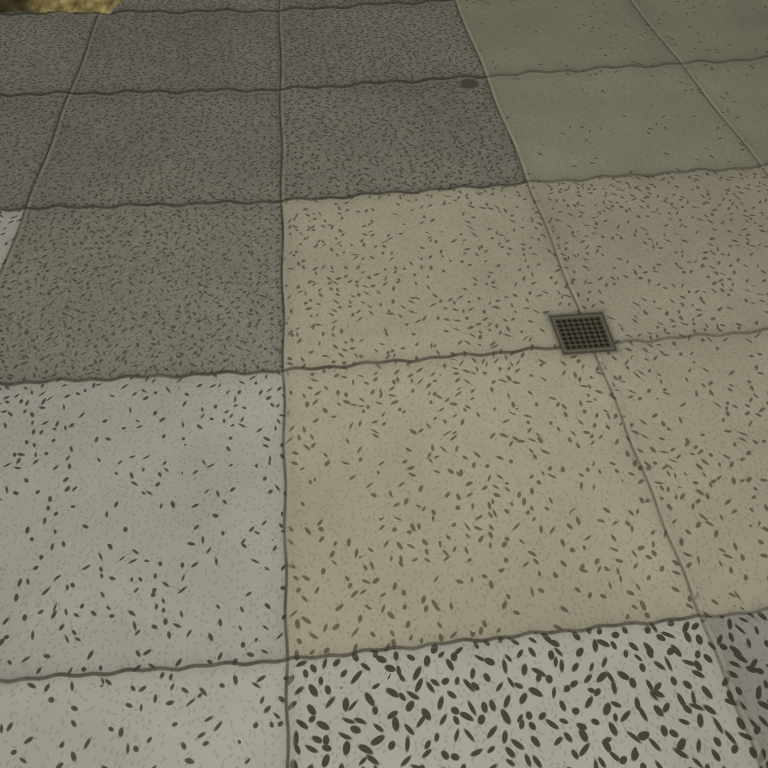
Reproduce this texture procedurally as a Shadertoy shader.

```glsl
const float HORIZON = 0.588;      // height of the vanishing line above the canvas
const float TILE_WIDTH = 0.388;   // tile width per unit of depth
const float ROW_STEP = 0.243;     // change of inverse depth per row
const float FIRST_ROW = 0.691;    // inverse depth of the lowest full joint
const float PITS_PER_TILE = 29.0;
const float JOINT_WIDTH = 0.0024;
const vec3 GREY = vec3(0.585, 0.578, 0.53);
const vec3 BEIGE = vec3(0.55, 0.527, 0.45);
const vec3 OLIVE = vec3(0.485, 0.47, 0.397);
const vec3 DARK = vec3(0.455, 0.442, 0.395);
const vec3 PIT = vec3(0.22, 0.21, 0.17);
const vec3 JOINT = vec3(0.23, 0.22, 0.18);
const vec3 GROUT = vec3(0.61, 0.59, 0.51);
const vec3 SOIL = vec3(0.52, 0.46, 0.29);
const vec2 COVER_POS = vec2(0.759, 0.434);
const vec2 COVER_SIZE = vec2(0.036, 0.026);

vec3 hash3(vec2 p) {
    vec3 q = fract(p.xyx * vec3(0.1031, 0.1030, 0.0973));
    q += dot(q, q.yxz + 33.33);
    return fract((q.xxy + q.yzz) * q.zyx);
}

// Layered, rotated sines in about -1..1
float waves(vec2 p) {
    float sum = 0.0, amp = 0.5;
    for (int i = 0; i < 5; i++) {
        sum += amp * sin(p.x + 1.7 * sin(p.y * 0.8)) * cos(p.y + sin(p.x * 0.7));
        p = mat2(1.3, 1.2, -1.2, 1.3) * p + 2.1;
        amp *= 0.62;
    }
    return sum;
}

// Coverage of randomly turned oval flecks, one candidate per cell
float flecks(vec2 p, float density, float size, float soft) {
    vec2 cell = floor(p);
    float cover = 0.0;
    for (int y = -1; y <= 1; y++)
    for (int x = -1; x <= 1; x++) {
        vec2 c = cell + vec2(x, y);
        vec3 h = hash3(c + 71.0), k = hash3(c + 193.0);
        vec2 q = p - c - 0.1 - 0.8 * h.xy;
        float a = 1.57 + 2.2 * (h.z - 0.5);
        q = mat2(cos(a), -sin(a), sin(a), cos(a)) * q;
        vec2 r = size * vec2(0.22 + 0.2 * k.x, 0.1 + 0.09 * k.y);
        float dist = (length(q / r) - 1.0) * r.y;
        cover = max(cover, step(k.z, density) * (1.0 - smoothstep(-soft, soft, dist)));
    }
    return cover;
}

float line(float dist, float width, float px) {
    return 1.0 - smoothstep(width - px, width + px, abs(dist));
}

void mainImage(out vec4 fragColor, in vec2 fragCoord) {
    vec2 p = fragCoord / iResolution.xy;
    p.y = 1.0 - p.y;                          // measured down from the top
    float px = 1.0 / iResolution.y;

    // Project the canvas onto the paving, with slightly bent rows
    float depth = p.y + HORIZON, width = TILE_WIDTH * depth;
    float side = p.x - 0.365 - 0.012 * p.y;
    float tilt = side > 0.0 ? 0.06 + 0.055 * p.y : 0.01 + 0.07 * p.y;
    float rowDepth = depth + side * tilt;
    vec2 tile = vec2(side / width, (1.0 / rowDepth - FIRST_ROW) / ROW_STEP);
    vec2 scale = vec2(width, ROW_STEP * rowDepth * rowDepth);
    tile += 0.0012 * vec2(sin(p.y * 57.0), sin(p.x * 61.0) + sin(p.x * 143.0)) / scale;
    vec2 id = floor(tile), joint = floor(tile + 0.5);
    vec2 dist = (tile - joint) * scale;
    float edge = min(abs(dist.x), abs(dist.y));

    // Kind of slab: colour, pit density, pit size, pit contrast
    bool dark = (id.y > 1.5 && id.x < 0.5) || (id.y == 1.0 && id.x == -1.0);
    bool coarse = id.y < 0.0 && id.x >= 0.0;
    bool smoothSlab = id.y > 1.5 && !dark;
    bool beige = id.x >= 0.0 && id.y >= 0.0;
    vec3 col = dark ? DARK : smoothSlab ? OLIVE : beige ? BEIGE : GREY;
    float density = dark ? 0.8 : coarse ? 0.95 : smoothSlab ? 0.08 : beige ? 0.45 : 0.42;
    float size = coarse ? 1.25 : beige ? 0.95 : 0.85;
    float contrast = dark ? 0.62 : coarse ? 0.88 : beige ? 0.58 : 0.8;
    if (coarse && id.x > 0.5) col *= 0.85;

    // Wear, stains and tone per slab
    float wear = waves(tile * 6.0 + id * 3.7), stain = waves(tile * 2.3 + 8.0);
    density += (beige ? 0.42 : 0.2) * wear + 0.25 * exp(-edge * 35.0);
    if (smoothSlab) density *= 0.3;
    col *= 1.0 + 0.05 * stain + 0.035 * wear + 0.06 * (hash3(id + 20.0).x - 0.5);

    // Pits, fine grain and pale chips
    float soft = clamp(0.35 * PITS_PER_TILE * px * (1.0 / scale.x + 1.0 / scale.y), 0.05, 0.5);
    vec2 grid = tile * PITS_PER_TILE;
    float grain = flecks(grid * 2.1 + 40.0, 0.65, 1.0, min(2.1 * soft, 0.6));
    float chips = flecks(grid * 1.4 + 300.0, dark ? 0.25 : 0.1, 0.75, soft * 1.4);
    col *= 1.03 - (dark ? 0.24 : 0.1) * grain;
    col = mix(col, GROUT, 0.32 * chips);
    col = mix(col, PIT, contrast * flecks(grid, density, size, soft));

    // Joints: dark to the left, pale grout to the right
    float w = JOINT_WIDTH * (0.35 + 0.65 * depth);
    float broken = 0.75 + 0.25 * waves(p * 45.0);
    bool pale = joint.x > 0.5;
    float faint = id.x > 0.5 ? 0.45 : 0.85;
    col *= 1.0 - 0.13 * exp(-edge / (w * 2.5));
    col = mix(col, GROUT, (pale ? 0.7 : 0.45) * broken * line(dist.x - w * 0.9, w, px));
    col = mix(col, JOINT, (pale ? 0.5 : 0.85) * broken * line(dist.x + w * 0.7, w * 0.65, px));
    col = mix(col, GROUT, 0.25 * broken * line(dist.y + w * 1.5, w * 0.6, px));
    col = mix(col, JOINT, faint * broken * line(dist.y, w * 0.8, px));

    // Light falls off toward the far edge and the sides
    col *= mix(0.83, 1.0, smoothstep(0.0, 0.55, p.y));
    col *= 1.03 - 0.22 * pow(abs(p.x - 0.48), 2.0);

    // Slotted drain cover
    vec2 q = p - COVER_POS;
    q = vec2(q.x - 0.38 * q.y, q.y + 0.07 * q.x);
    vec2 box = abs(q) - COVER_SIZE;
    float cover = max(box.x, box.y);
    vec2 slot = sin(vec2(q.x + q.y * 1.3, q.x - q.y * 1.3) * 420.0);
    float lattice = smoothstep(-0.3, 0.5, slot.x * slot.y) * (1.0 - smoothstep(-0.007, -0.005, cover));
    vec3 metal = mix(vec3(0.27, 0.26, 0.21), vec3(0.14, 0.135, 0.11), lattice);
    metal += 0.1 * line(cover + 0.004, 0.001, px);
    col *= 1.0 - 0.3 * exp(-max(cover, 0.0) * 260.0);
    col = mix(col, metal, 1.0 - smoothstep(-px, px, cover));

    // Small round cap and the strip of soil in the far corner
    float cap = length((p - vec2(0.611, 0.109)) / vec2(1.0, 0.55)) - 0.012;
    col = mix(col, JOINT, 0.75 * (1.0 - smoothstep(-2.0 * px, 2.0 * px, cap)));
    float soil = max(p.y - 0.016, p.x - 0.16 + p.y) + 0.003 * waves(p * 90.0);
    vec3 earth = SOIL * (0.9 + 0.35 * waves(p * 160.0)) * mix(0.45, 1.0, smoothstep(0.02, 0.07, p.x));
    col = mix(col, earth, 1.0 - smoothstep(-px, px, soil));

    fragColor = vec4(clamp(col, 0.0, 1.0), 1.0);
}
```
